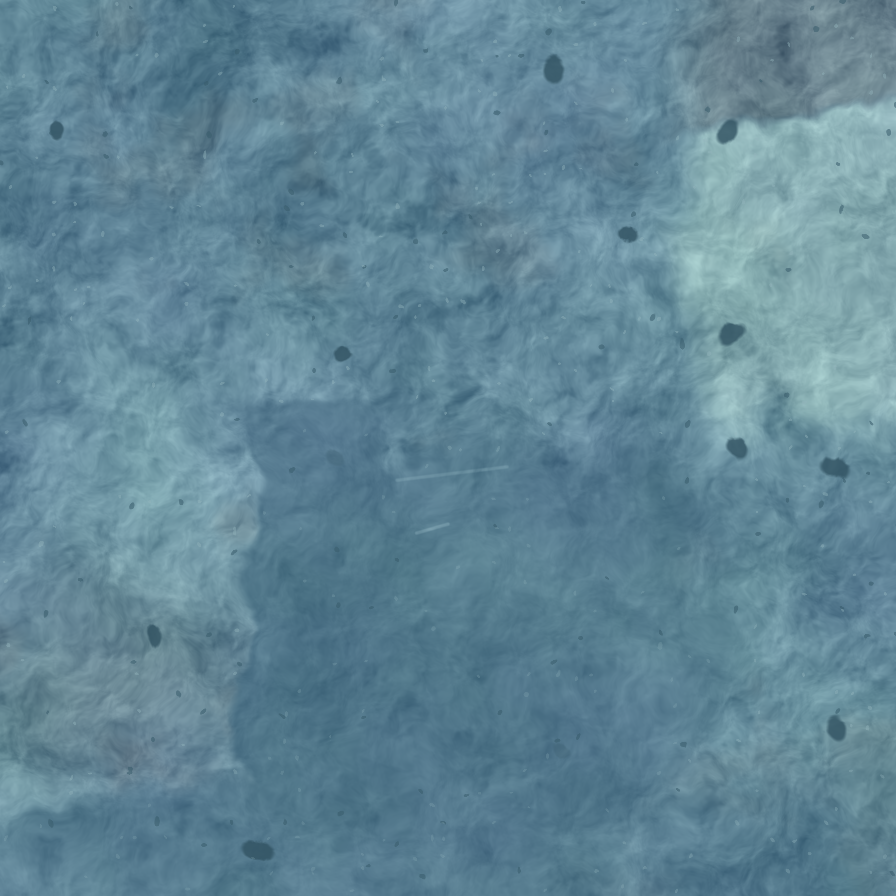
Reproduce this texture procedurally as a Shadertoy shader.

```glsl
float hash(vec2 p) {
    vec3 q = fract(p.xyx * 0.1031);
    q += dot(q, q.yzx + 33.33);
    return fract((q.x + q.y) * q.z);
}

float noise(vec2 p) {
    vec2 i = floor(p), f = fract(p);
    f = f * f * (3.0 - 2.0 * f);
    return mix(mix(hash(i), hash(i + vec2(1, 0)), f.x),
               mix(hash(i + vec2(0, 1)), hash(i + vec2(1, 1)), f.x), f.y);
}

// Centred fractal noise, roughly -0.5 to 0.5
float fbm(vec2 p) {
    float sum = 0.0, amp = 0.52;
    for (int i = 0; i < 4; i++) {
        sum += amp * (noise(p) - 0.5);
        p = mat2(1.6, 1.2, -1.2, 1.6) * p + 17.3;
        amp *= 0.55;
    }
    return sum;
}

float ellipse(vec2 p, vec2 radius) {
    return (length(p / radius) - 1.0) * min(radius.x, radius.y);
}

float box(vec2 p, vec2 halfSize) {
    vec2 d = abs(p) - halfSize;
    return length(max(d, 0.0)) + min(max(d.x, d.y), 0.0);
}

float scratch(vec2 p, vec2 a, vec2 b) {
    vec2 ab = b - a;
    float t = clamp(dot(p - a, ab) / dot(ab, ab), 0.0, 1.0);
    return 1.0 - smoothstep(0.0005, 0.003, length(p - a - ab * t));
}

// Sparse oval spots, one candidate per grid cell
float spots(vec2 p, float cells, float chance, float size) {
    vec2 g = p * cells, id = floor(g);
    vec2 centre = 0.3 + 0.4 * vec2(hash(id + 5.1), hash(id + 23.7));
    float turn = 6.283 * hash(id + 41.9);
    vec2 d = mat2(cos(turn), sin(turn), -sin(turn), cos(turn)) * (fract(g) - centre);
    float r = size * mix(0.6, 1.0, hash(id + 67.3));
    float shape = 1.0 - smoothstep(0.75 * r, 1.15 * r, length(d * vec2(1.0, 1.5)));
    return shape * step(hash(id + 89.2), chance);
}

void mainImage(out vec4 fragColor, in vec2 fragCoord) {
    vec2 uv = fragCoord / iResolution.xy;
    vec2 warp = vec2(fbm(uv * 11.0), fbm(uv * 11.0 + 40.0));
    vec2 p = uv + 0.06 * warp;

    // Texture layers, from clouds to grain
    float broad = fbm(uv * 4.0 + 8.0);
    float mottle = fbm(uv * 17.0 + 2.0 * warp);
    float fine = fbm(uv * 55.0 + 3.0 * warp);
    float relief = fine - fbm((uv + vec2(0.004, -0.004)) * 55.0 + 3.0 * warp);

    // Damp stain: crisp on the left, soft on the right
    float d = box(p - vec2(0.36, 0.38), vec2(0.078, 0.18));
    d = min(d, ellipse(p - vec2(0.53, 0.21), vec2(0.27, 0.18)));
    d = min(d, ellipse(p - vec2(0.55, 0.34), vec2(0.23, 0.16)));
    d = min(d, ellipse(p - vec2(0.70, 0.42), vec2(0.10, 0.08)));
    d = min(d, ellipse(p - vec2(0.75, 0.28), vec2(0.08, 0.07)));
    float softness = mix(0.005, 0.035, smoothstep(0.35, 0.55, uv.x));
    float stain = 1.0 - smoothstep(-softness, softness, d);
    float rim = exp(-abs(d + 0.006) * 180.0) * (1.0 - smoothstep(0.3, 0.5, uv.x));

    // Dark foot of the wall
    float foot = 1.0 - smoothstep(-0.02, 0.025, p.y - 0.09 - 0.15 * min(uv.x, 0.35));
    foot *= 1.0 - 0.6 * smoothstep(0.55, 0.8, uv.x);
    float damp = max(stain, foot);

    // Pale plaster under a brown band in the upper right
    float ledge = p.y - 0.84 - 0.2 * (uv.x - 0.77);
    float side = smoothstep(0.745, 0.79, p.x + 0.3 * max(0.0, 0.66 - uv.y) * -1.0);
    float pale = side * (1.0 - smoothstep(-0.006, 0.006, ledge));
    pale *= smoothstep(0.48, 0.56, p.y + 0.08 * mottle);
    float brown = smoothstep(0.70, 0.82, p.x) * smoothstep(-0.006, 0.012, ledge);
    float rust = exp(-dot((p - vec2(0.13, 0.24)) * vec2(6.0, 9.0),
                          (p - vec2(0.13, 0.24)) * vec2(6.0, 9.0)));
    float glow = exp(-30.0 * dot(p - vec2(0.12, 0.45), p - vec2(0.12, 0.45)));

    // Tone of the weathered surface
    float rough = mix(1.0, 0.55, damp);
    float tone = 0.16 - 0.55 * damp - 0.12 * rim + 0.8 * pale + 0.4 * glow;
    tone -= 0.35 * brown + 0.25 * smoothstep(0.75, 1.0, uv.y) * (1.0 - uv.x);
    tone += broad * 1.1 + rough * (mottle * 1.5 + fine * 0.9 + relief * 0.9);
    tone -= 0.5 * rough * smoothstep(0.12, 0.3, fbm(uv * 24.0 + 70.0));

    vec3 color = vec3(0.37, 0.52, 0.59) + tone * vec3(0.14, 0.14, 0.125);
    float earthy = 0.85 * brown + 0.55 * rust * (1.0 - damp)
                 + 0.4 * smoothstep(0.1, 0.3, fbm(uv * 7.0 + 31.0)) * (1.0 - damp);
    color += earthy * vec3(0.035, -0.025, -0.055);
    color += pale * vec3(0.02, 0.015, -0.015);
    color.gb += 0.03 * fbm(uv * 6.0 + 90.0) * vec2(1.0, -0.6);

    // Pits, specks and pale flecks
    vec2 ragged = uv + 0.012 * vec2(mottle, fine);
    float pits = spots(ragged, 9.0, 0.17, 0.16) * (1.0 - 0.7 * stain);
    float specks = spots(ragged + 0.37, 34.0, 0.10, 0.15);
    float flecks = spots(ragged + 0.71, 55.0, 0.10, 0.17);
    color = mix(color, vec3(0.19, 0.32, 0.38), 0.8 * pits);
    color = mix(color, vec3(0.22, 0.36, 0.42), 0.55 * specks);
    color = mix(color, vec3(0.58, 0.71, 0.74), 0.4 * flecks * rough);

    // Two shallow scratches
    float scratches = 0.5 * scratch(uv, vec2(0.443, 0.464), vec2(0.566, 0.479));
    scratches += 0.7 * scratch(uv, vec2(0.465, 0.405), vec2(0.500, 0.415));
    color = mix(color, vec3(0.55, 0.69, 0.74), scratches * (0.7 + fine));

    fragColor = vec4(clamp(color, 0.0, 1.0), 1.0);
}
```
